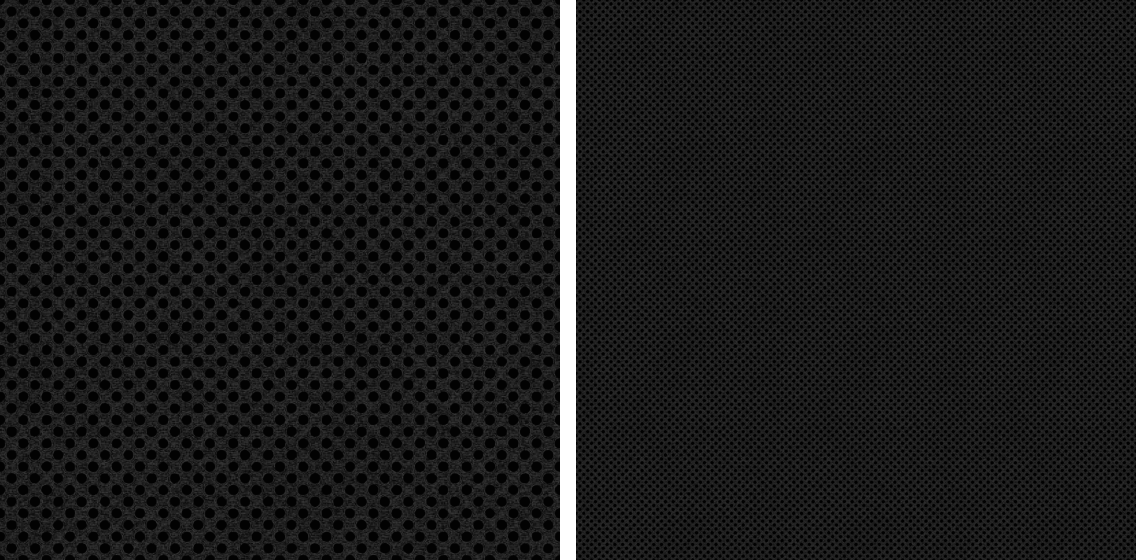
Left: one tile. Right: repeated 3 by 3.
This pattern is drawn by a Shadertoy shader. Its source:

```glsl
// Black knitted spacer mesh: staggered round holes ringed by fuzzy yarn.

const float REPEATS = 24.0;       // cells across and down, two holes per cell
const float HOLE_RADIUS = 0.205;  // in cells
const float RING_RADIUS = 0.350;  // outer edge of the yarn loop, in cells
const float TAU = 6.2831853;
const vec3 HOLE_COLOR = vec3(0.008);
const vec3 YARN_DARK = vec3(0.045);
const vec3 YARN_LIGHT = vec3(0.205);

// Integer hash giving a value from 0 to 1
float hash(ivec2 cell, int seed) {
    uint h = uint(cell.x) * 1597334677u ^ uint(cell.y) * 3812015801u
           ^ uint(seed) * 2798796415u;
    h = (h ^ (h >> 16)) * 2146121005u;
    h = (h ^ (h >> 15)) * 2221713035u;
    h ^= h >> 16;
    return float(h >> 8) / 16777216.0;
}

// Value noise that wraps after a whole number of steps per axis
float wrapNoise(vec2 p, vec2 period, int seed) {
    vec2 base = floor(p);
    vec2 f = p - base;
    f = f * f * (3.0 - 2.0 * f);
    ivec2 a = ivec2(mod(base, period));
    ivec2 b = ivec2(mod(base + 1.0, period));
    float low = mix(hash(a, seed), hash(ivec2(b.x, a.y), seed), f.x);
    float high = mix(hash(ivec2(a.x, b.y), seed), hash(b, seed), f.x);
    return mix(low, high, f.y);
}

// Noise over the whole canvas with a whole frequency per cell
float clothNoise(vec2 p, vec2 frequency, int seed) {
    return wrapNoise(p * frequency, REPEATS * frequency, seed);
}

// Nearest hole centre on the staggered lattice
vec2 nearestHole(vec2 p) {
    vec2 corner = floor(p + 0.5);
    vec2 middle = floor(p) + 0.5;
    return distance(p, corner) < distance(p, middle) ? corner : middle;
}

// Twisted fibres running around one hole
float ringFibres(float angle, float radius, int seed) {
    vec2 polar = vec2(angle / TAU * 22.0 + radius * 14.0, radius * 22.0);
    return wrapNoise(polar, vec2(22.0, 64.0), seed);
}

// Yarn brightness from 0 to 1 at a point and its offset from the hole
float yarnTone(vec2 p, vec2 offset, int seed) {
    float radius = length(offset);
    float angle = atan(offset.y, offset.x);

    // Two plies per loop, then flat strands in the gaps between loops
    float ply = 0.5 + 0.5 * cos((radius - 0.245) * TAU / 0.085);
    float strand = 0.5 + 0.5 * cos(p.y * TAU * 8.0);
    float gap = smoothstep(0.32, RING_RADIUS, radius);
    float relief = mix(ply, strand, gap);
    float fibre = mix(ringFibres(angle, radius, seed),
                      clothNoise(p, vec2(7.0, 20.0), 2), gap);

    // Fine fuzz and a crease where neighbouring loops meet
    float fuzz = clothNoise(p, vec2(17.0), 3);
    float crease = 1.0 - smoothstep(0.0, 0.03, abs(radius - RING_RADIUS));
    return 0.52 + 0.17 * (relief - 0.5) + 0.60 * (fibre - 0.5)
         + 0.62 * (fuzz - 0.5) - 0.10 * crease;
}

void mainImage(out vec4 fragColor, in vec2 fragCoord) {
    vec2 p = fragCoord / iResolution.xy * REPEATS;
    float pixel = REPEATS / min(iResolution.x, iResolution.y);

    // Hole identity wraps with the canvas
    vec2 center = nearestHole(p);
    vec2 offset = p - center;
    ivec2 id = ivec2(mod(center * 2.0, REPEATS * 2.0));
    int seed = 10 + id.x + id.y * 64;

    // Slightly uneven hole outline with stray fuzz
    float size = HOLE_RADIUS + 0.014 * (hash(id, 1) - 0.5);
    float wobble = 0.035 * (clothNoise(p, vec2(8.0), 4) - 0.5);
    float edge = length(offset) - size - wobble;
    float cover = smoothstep(-0.5 * pixel, 0.5 * pixel, edge);
    float rounding = mix(0.60, 1.0, smoothstep(0.0, 0.05, edge));

    // Soft wear across the cloth
    float wear = 0.96 + 0.08 * wrapNoise(p * 0.25, vec2(REPEATS * 0.25), 5);

    float tone = clamp(yarnTone(p, offset, seed), 0.0, 1.0);
    vec3 yarn = mix(YARN_DARK, YARN_LIGHT, tone) * rounding * wear;
    fragColor = vec4(mix(HOLE_COLOR, yarn, cover), 1.0);
}
```
